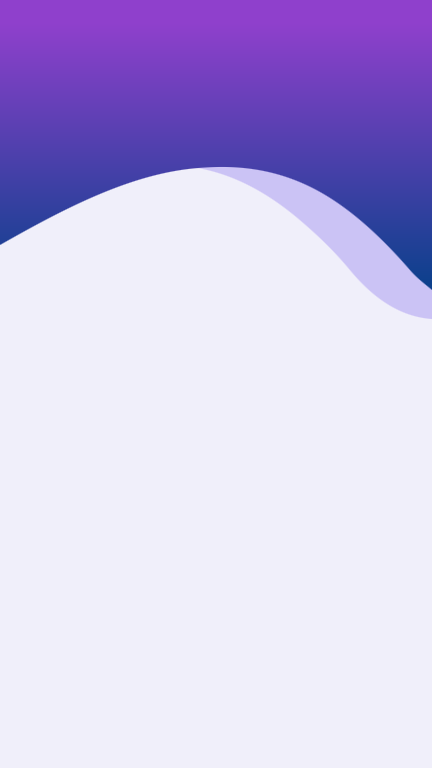
Reproduce this background procedurally as a WebGL 2 fragment shader.

```glsl
#version 300 es
precision highp float;
// A violet to blue sky above a pale hill with a lilac shoulder on its right.
// Each ridge is a smooth height curve, built from cubic Hermite spans, and the
// layers are blended with edges one pixel wide.

uniform vec2 u_resolution;
out vec4 fragColor;

const vec3 SKY_TOP = vec3(0.56, 0.25, 0.80);
const vec3 SKY_LOW = vec3(0.05, 0.25, 0.55);
const vec3 LILAC = vec3(0.797, 0.763, 0.962);
const vec3 PALE = vec3(0.943, 0.936, 0.98);
const float SKY_START = 0.03;  // depth where the sky begins to fade
const float SKY_END = 0.37;    // depth where the fade ends

// Ridge knots: x, depth below the top, slope (all in canvas fractions)
const int OUTER_COUNT = 6;
const vec3 OUTER[OUTER_COUNT] = vec3[](
  vec3(0.0, 0.319, -0.32), vec3(0.458, 0.2188, -0.045), vec3(0.514, 0.2174, 0.0),
  vec3(0.741, 0.25, 0.315), vec3(0.949, 0.3516, 0.65), vec3(1.0, 0.3776, 0.48));

// The first inner knot lies in the sky, so the left of the hill is all pale
const int INNER_COUNT = 5;
const vec3 INNER[INNER_COUNT] = vec3[](
  vec3(0.0, 0.1, 0.1), vec3(0.458, 0.2188, 0.1), vec3(0.694, 0.2865, 0.48),
  vec3(0.81, 0.3516, 0.68), vec3(1.0, 0.4154, 0.04));

// Cubic curve between two knots
float hermite(vec3 a, vec3 b, float x) {
  float span = b.x - a.x;
  float t = clamp((x - a.x) / span, 0.0, 1.0);
  float s = 1.0 - t;
  return a.y * s * s * (1.0 + 2.0 * t) + b.y * t * t * (1.0 + 2.0 * s)
       + span * s * t * (a.z * s - b.z * t);
}

float outerRidge(float x) {
  float depth = OUTER[0].y;
  for (int i = 1; i < OUTER_COUNT; i++) {
    if (x >= OUTER[i - 1].x) depth = hermite(OUTER[i - 1], OUTER[i], x);
  }
  return depth;
}

float innerRidge(float x) {
  float depth = INNER[0].y;
  for (int i = 1; i < INNER_COUNT; i++) {
    if (x >= INNER[i - 1].x) depth = hermite(INNER[i - 1], INNER[i], x);
  }
  return depth;
}

// Smooth coverage of the region below an edge
float coverage(float below) {
  return clamp(0.5 + below / fwidth(below), 0.0, 1.0);
}

void main() {
  vec2 uv = gl_FragCoord.xy / u_resolution;
  float depth = 1.0 - uv.y;

  vec3 sky = mix(SKY_TOP, SKY_LOW, clamp((depth - SKY_START) / (SKY_END - SKY_START), 0.0, 1.0));
  vec3 hill = mix(LILAC, PALE, coverage(depth - innerRidge(uv.x)));
  fragColor = vec4(mix(sky, hill, coverage(depth - outerRidge(uv.x))), 1.0);
}
```
